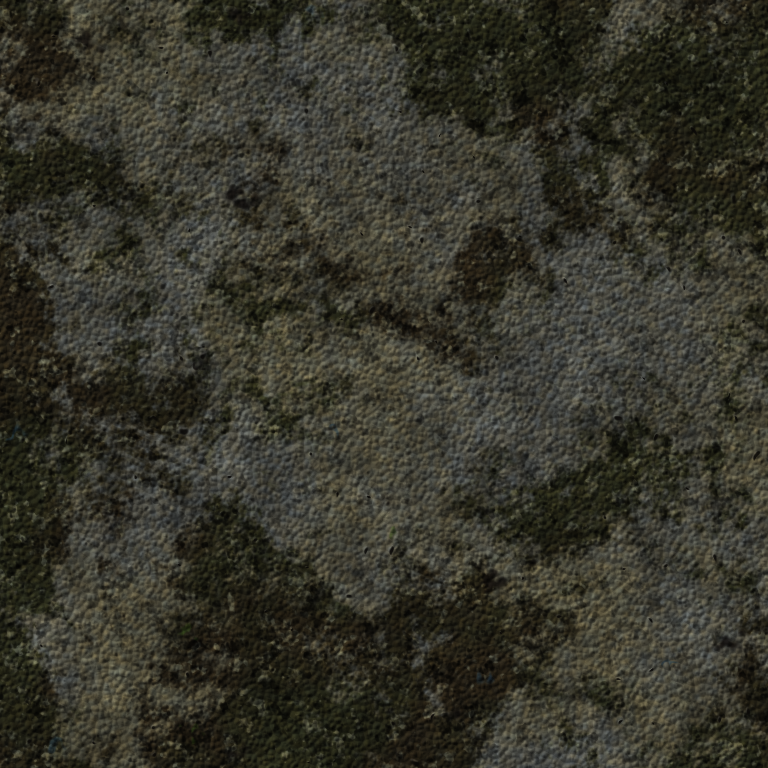
This texture is drawn by a Shadertoy shader. Its source:

```glsl
// Weathered concrete: gritty grey patches under dark moss, with pits and stains.

const vec3 GREY_CONCRETE = vec3(0.272, 0.274, 0.252);
const vec3 TAN_CONCRETE  = vec3(0.292, 0.280, 0.218);
const vec3 GREEN_MOSS    = vec3(0.125, 0.128, 0.078);
const vec3 BROWN_MOSS    = vec3(0.122, 0.104, 0.070);
const vec3 LICHEN        = vec3(0.340, 0.340, 0.270);
const vec3 STAIN         = vec3(0.055, 0.045, 0.038);
const vec3 BLUE_FLECK    = vec3(0.090, 0.170, 0.230);
const vec3 GREEN_FLECK   = vec3(0.180, 0.270, 0.090);
const vec2 LIGHT_STEP    = vec2(-0.0017, 0.0020);

float hash(vec2 p) {
    return fract(sin(dot(p, vec2(127.1, 311.7))) * 43758.5453);
}

vec2 hash2(vec2 p) {
    return vec2(hash(p), hash(p + 57.3));
}

float noise(vec2 p) {
    vec2 cell = floor(p);
    vec2 f = fract(p);
    f = f * f * (3.0 - 2.0 * f);
    float low  = mix(hash(cell), hash(cell + vec2(1, 0)), f.x);
    float high = mix(hash(cell + vec2(0, 1)), hash(cell + vec2(1, 1)), f.x);
    return mix(low, high, f.y);
}

mat2 rotation(float angle) {
    float c = cos(angle), s = sin(angle);
    return mat2(c, s, -s, c);
}

// Layered noise, turned at each octave to hide the lattice
float fbm(vec2 p, int octaves, float gain) {
    float sum = 0.0, weight = 1.0, total = 0.0;
    for (int i = 0; i < octaves; i++) {
        sum += weight * noise(p);
        total += weight;
        weight *= gain;
        p = rotation(0.65) * p * 2.03 + 17.7;
    }
    return sum / total;
}

// Distance to the nearest jittered grain center
float grains(vec2 p) {
    vec2 cell = floor(p);
    float nearest = 2.0;
    for (int y = -1; y <= 1; y++) {
        for (int x = -1; x <= 1; x++) {
            vec2 corner = cell + vec2(x, y);
            nearest = min(nearest, length(p - corner - hash2(corner)));
        }
    }
    return nearest;
}

// Height of the sandy surface: rounded grains over uneven ground
float gritHeight(vec2 p) {
    vec2 q = rotation(0.5) * p;
    return 0.35 * noise(q * 85.0) + 0.45 * noise(rotation(1.1) * q * 210.0 + 9.0)
         - 0.75 * grains(q * 125.0);
}

// Scattered blobs: one candidate per cell, kept with the given chance
float spots(vec2 p, float density, float chance, float radius, float softness, float seed) {
    vec2 grid = p * density;
    float cover = 0.0;
    for (int y = -1; y <= 1; y++) {
        for (int x = -1; x <= 1; x++) {
            vec2 cell = floor(grid) + vec2(x, y);
            vec2 center = cell + hash2(cell + seed);
            float size = radius * density * mix(0.4, 1.0, hash(cell + seed + 3.1));
            vec2 offset = rotation(6.28 * hash(cell + seed + 8.4)) * (grid - center);
            float d = length(offset * vec2(1.0, 1.45)) / size;
            float kept = step(hash(cell + seed + 5.7), chance);
            cover = max(cover, kept * (1.0 - smoothstep(1.0 - softness, 1.0, d)));
        }
    }
    return cover;
}

void mainImage(out vec4 fragColor, in vec2 fragCoord) {
    vec2 uv = fragCoord / iResolution.y;
    vec2 wobble = vec2(noise(uv * 90.0), noise(uv * 90.0 + 31.0)) - 0.5;
    vec2 ragged = uv + 0.026 * wobble;

    // Broad patches with crumbling borders
    vec2 warp = vec2(fbm(uv * 6.0, 3, 0.5), fbm(uv * 6.0 + 43.0, 3, 0.5)) - 0.5;
    float patches = fbm(uv * 4.4 + warp * 1.1 + 4.3, 6, 0.66);
    float crumbs = fbm(uv * 42.0 + 12.0, 4, 0.75);
    float moss = 1.0 - smoothstep(0.41, 0.59, patches + 0.42 * (crumbs - 0.5));

    // Base colours and slow hue drift
    float warmth = smoothstep(0.34, 0.66, fbm(uv * 5.5 + 71.0, 5, 0.65));
    float hue = smoothstep(0.35, 0.65, fbm(uv * 5.5 + 25.0, 5, 0.6));
    vec3 concrete = mix(GREY_CONCRETE, TAN_CONCRETE, warmth);
    vec3 color = mix(concrete, mix(GREEN_MOSS, BROWN_MOSS, hue), moss);

    // Pale lichen crumbs, dark hollows and mottling
    float flakes = smoothstep(0.58, 0.74, fbm(uv * 70.0 + 5.0, 3, 0.7));
    float hollows = smoothstep(0.56, 0.76, fbm(uv * 75.0 + 48.0, 3, 0.7));
    color = mix(color, LICHEN, flakes * mix(0.3, 0.55, moss));
    color *= 1.0 - hollows * mix(0.35, 0.6, moss);
    color *= 0.60 + 0.84 * fbm(uv * 20.0 + 90.0, 5, 0.75);

    // Dark stains and rare coloured flecks
    float stains = spots(ragged, 5.0, 0.38, 0.036, 0.8, 2.0);
    color = mix(color, STAIN, 0.85 * stains * smoothstep(0.25, 0.55, crumbs));
    color = mix(color, BLUE_FLECK, 0.5 * spots(ragged, 4.0, 0.22, 0.014, 0.8, 19.0));
    color = mix(color, GREEN_FLECK, 0.5 * spots(ragged, 4.0, 0.22, 0.013, 0.8, 37.0));

    // Grit lit from the upper left, rougher on moss
    float relief = gritHeight(uv) - gritHeight(uv + LIGHT_STEP);
    float tint = noise(uv * 130.0 + 63.0) - 0.5;
    color *= max(0.1, 1.0 + relief * mix(1.15, 1.6, moss));
    color *= 1.0 + tint * vec3(0.14, 0.04, -0.14);

    // Small chipped pits with a faint lit rim
    vec2 pitPoint = uv + 0.009 * wobble;
    float pits = spots(pitPoint, 24.0, 0.13, 0.0058, 0.7, 11.0);
    float rim = spots(pitPoint - LIGHT_STEP, 24.0, 0.13, 0.0058, 0.7, 11.0);
    color += 0.08 * rim * (1.0 - pits);
    color = mix(color, STAIN * 0.6, 0.85 * pits);

    fragColor = vec4(clamp(color, 0.0, 1.0), 1.0);
}
```
